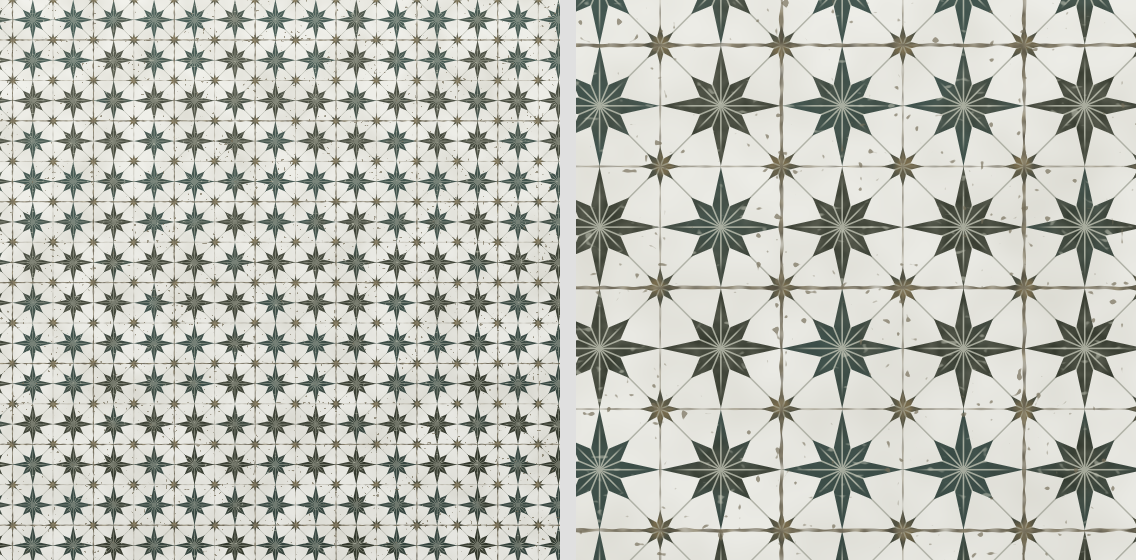
Left: the whole. Right: its middle third, enlarged.
A Shadertoy shader for this pattern:

```glsl
// Worn ceramic tiles: a large eight-pointed star in each cell, a small one at each corner.
// Both stars come from one folded wedge distance; gradient noise wears the paint,
// breaks up the joints and pits the glaze.

const float REPEATS = 13.85;                // cells across the canvas
const vec2  SHIFT = vec2(-0.311, 0.139);    // grid offset, in cells
const vec3  BIG_STAR = vec3(0.495, 0.345, 0.185);   // axis tip, diagonal tip, valley radius
const vec3  SMALL_STAR = vec3(0.165, 0.150, 0.070);
const float INLAY_WIDTH = 0.0065;           // half widths, in cells
const float THREAD_WIDTH = 0.006;
const float JOINT_WIDTH = 0.013;
const float FAINT_WIDTH = 0.007;

const vec3 GLAZE = vec3(0.925, 0.925, 0.903);
const vec3 STAIN = vec3(0.83, 0.825, 0.785);
const vec3 INK = vec3(0.19, 0.21, 0.165);
const vec3 FADED_INK = vec3(0.40, 0.41, 0.36);
const vec3 TEAL = vec3(0.25, 0.34, 0.325);
const vec3 OCHRE = vec3(0.50, 0.44, 0.31);
const vec3 INLAY = vec3(0.76, 0.77, 0.71);
const vec3 THREAD = vec3(0.62, 0.63, 0.58);
const vec3 GROUT = vec3(0.47, 0.44, 0.36);

float hash(vec2 p) {
    vec3 q = fract(vec3(p.xyx) * 0.1031);
    q += dot(q, q.yzx + 33.33);
    return fract((q.x + q.y) * q.z);
}

float cornerSlope(vec2 cell, vec2 offset) {
    float a = 6.2832 * hash(cell);
    return dot(vec2(cos(a), sin(a)), offset);
}

// Gradient noise, roughly -0.7 to 0.7
float noise(vec2 p) {
    vec2 i = floor(p), f = p - i;
    vec2 u = f * f * f * (f * (f * 6.0 - 15.0) + 10.0);
    vec2 e = vec2(1.0, 0.0);
    return mix(mix(cornerSlope(i, f), cornerSlope(i + e, f - e), u.x),
               mix(cornerSlope(i + e.yx, f - e.yx), cornerSlope(i + 1.0, f - 1.0), u.x), u.y);
}

// Coverage of a filled shape and of a thin line
float fill(float d, float px) { return clamp(0.5 - d / px, 0.0, 1.0); }
float line(float d, float w, float px) { return fill(d - w, px) - fill(d + w, px); }

// Returns outline distance, ridge distance, valley distance, distance along the ray
vec4 star(vec2 p, vec3 size) {
    const vec2 VALLEY = vec2(0.92388, 0.38268);
    p = abs(p);
    if (p.y > p.x) p = p.yx;
    float tip = size.x;
    if (p.y * VALLEY.x > p.x * VALLEY.y) {
        p = vec2(p.x + p.y, p.x - p.y) * 0.70711;
        tip = size.y;
    }
    vec2 edge = VALLEY * size.z - vec2(tip, 0.0);
    vec2 normal = normalize(vec2(edge.y, -edge.x));
    return vec4(dot(p - vec2(tip, 0.0), normal), p.y,
                p.x * VALLEY.y - p.y * VALLEY.x, p.x / tip);
}

void mainImage(out vec4 fragColor, in vec2 fragCoord) {
    vec2 uv = fragCoord / iResolution.y;
    float px = REPEATS / iResolution.y;
    vec2 g = uv * REPEATS + SHIFT;
    vec2 cell = floor(g), corner = floor(g + 0.5);
    vec2 p = g - cell - 0.5;
    vec2 c = g - corner;
    float daylight = clamp(0.85 * uv.y - 0.25 * uv.x + 0.12, 0.0, 1.0);

    // Glaze with soft stains
    float cloud = noise(g * 0.8) + 0.5 * noise(g * 3.1 + 7.0);
    vec3 col = mix(GLAZE, STAIN, clamp(0.22 + 0.55 * cloud, 0.0, 0.7));

    // Threads joining the diagonal points
    float thread = line(abs(abs(p.x) - abs(p.y)) * 0.70711, THREAD_WIDTH, px);
    col = mix(col, THREAD, 0.75 * thread);

    // Paint tone differs by print and by patch
    float wear = noise(g * 6.0) + 0.6 * noise(g * 15.0 + 3.0);
    float print = hash(mod(cell, vec2(3.0, 4.0)) + 11.0);
    vec3 paint = mix(INK, FADED_INK, clamp(0.12 + 0.7 * daylight + 0.45 * wear, 0.0, 1.0));
    float tealness = smoothstep(0.35, 0.9, print + 0.4 * noise(g * 2.3));
    paint = mix(paint, TEAL * (0.85 + 0.3 * daylight), 0.75 * tealness);
    float scratch = smoothstep(0.32, 0.6, noise(g * vec2(11.0, 19.0)) + 0.3 * wear);
    paint = mix(paint, INLAY, 0.55 * scratch);

    // Large star with pale inlay along ridges and valleys
    vec4 s = star(p, BIG_STAR);
    float ridge = line(s.y, INLAY_WIDTH, px) * (1.0 - smoothstep(0.45, 0.85, s.w));
    float inlay = max(line(s.z, INLAY_WIDTH, px), ridge);
    col = mix(col, mix(paint, INLAY, 0.8 * inlay), fill(s.x, px));

    // Small star with an ochre heart
    s = star(c, SMALL_STAR);
    vec3 smallPaint = mix(mix(INK, FADED_INK, 0.25 + 0.6 * daylight), OCHRE,
                          clamp(1.0 - length(c) / 0.13 + 0.7 * wear, 0.0, 0.85));
    smallPaint = mix(smallPaint, INLAY, 0.5 * line(s.z, INLAY_WIDTH, px));
    col = mix(col, smallPaint, fill(s.x, px));

    // Joints: every second one is a real, ragged gap, the others are faint
    vec2 isReal = vec2(1.0 - mod(corner.x, 2.0), mod(corner.y, 2.0));
    vec2 ragged = vec2(noise(g * 7.0 + 19.0), noise(g * 7.0 + 41.0));
    vec2 width = mix(vec2(FAINT_WIDTH), vec2(JOINT_WIDTH), isReal) * (1.0 + 1.1 * ragged);
    vec2 d = abs(c + 0.012 * ragged.yx * isReal);
    vec2 strength = mix(vec2(0.55), vec2(0.9), isReal) * clamp(0.85 + ragged.yx, 0.0, 1.0);
    float joint = max(line(d.x, width.x, px) * strength.x, line(d.y, width.y, px) * strength.y);
    col = mix(col, GROUT * (0.95 + 0.5 * wear), joint);

    // Chips and pits, denser beside the joints
    float nearJoint = exp(-9.0 * min(d.x, d.y));
    float pit = noise(g * 13.0 + 60.0) + 0.25 * noise(g * 1.4) + 0.13 * nearJoint;
    col = mix(col, GROUT, 0.7 * smoothstep(0.50, 0.62, pit));

    // Light falls from the upper left
    col *= 0.975 + 0.05 * daylight;
    fragColor = vec4(clamp(col, 0.0, 1.0), 1.0);
}
```
